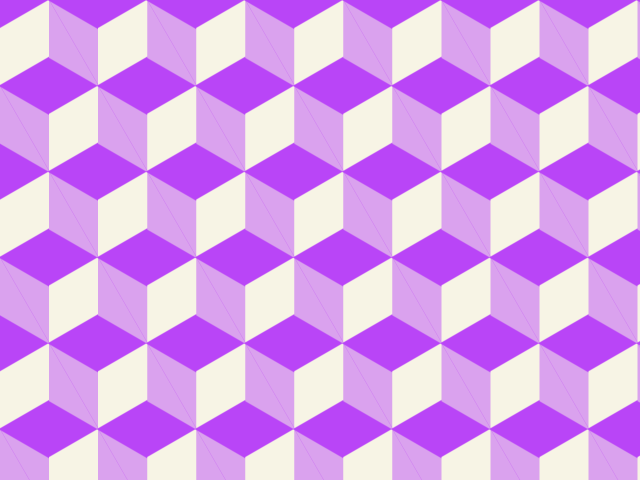
Write a WebGL 2 fragment shader that draws this pattern.

```glsl
#version 300 es
precision highp float;
// Isometric tumbling blocks: purple lids, cream and lilac sides, a fine diagonal seam on the lilac.

#define REPEATS 6.525            // tiles across the canvas width
#define TILE vec2(1.0, 1.75)     // tile size, in tile widths
#define CREAM vec3(0.970, 0.957, 0.898)
#define PURPLE vec3(0.727, 0.270, 0.970)
#define SIDE_ALPHA 0.467         // purple tint of the lilac side
#define LID_RAMP vec4(0.12, 0.125, 0.87, 0.875)
#define SIDE_RAMP vec4(0.25, 0.255, 0.75, 0.7502)
#define SAMPLES 4                // antialiasing grid per axis

uniform vec2 u_resolution;
out vec4 outColor;

// Coverage of two opposite tile corners, cut off at right angles to dir.
// ramp holds the end of the near corner's fade and the start of the far one's.
float corners(vec2 q, vec2 dir, vec4 ramp) {
    float t = dot(q - 0.5 * TILE, dir) / dot(abs(dir), TILE) + 0.5;
    float near = 1.0 - clamp((t - ramp.x) / (ramp.y - ramp.x), 0.0, 1.0);
    float far = clamp((t - ramp.z) / (ramp.w - ramp.z), 0.0, 1.0);
    return near + far;
}

// Share of the cream left visible by one layer of lids and sides.
float layerGap(vec2 p) {
    const float C = 0.8660254; // cos 30 degrees
    vec2 q = mod(p, TILE);
    float lidUp = corners(q, vec2(0.5, C), LID_RAMP);
    float lidDown = corners(q, vec2(0.5, -C), LID_RAMP);
    float side = SIDE_ALPHA * corners(q, vec2(C, 0.5), SIDE_RAMP);
    return (1.0 - lidUp) * (1.0 - lidDown) * (1.0 - side);
}

// Two layers, half a tile apart; overlapping sides darken into the seam.
vec3 blocks(vec2 p) {
    float gap = layerGap(p) * layerGap(p - 0.5 * TILE);
    return mix(PURPLE, CREAM, gap);
}

void main() {
    vec3 sum = vec3(0.0);
    for (int j = 0; j < SAMPLES; j++) {
        for (int i = 0; i < SAMPLES; i++) {
            vec2 offset = (vec2(i, j) + 0.5) / float(SAMPLES) - 0.5;
            // Tiles are anchored at the upper left corner.
            vec2 pixel = gl_FragCoord.xy + offset - vec2(0.0, u_resolution.y);
            sum += blocks(pixel / u_resolution.x * REPEATS);
        }
    }
    outColor = vec4(sum / float(SAMPLES * SAMPLES), 1.0);
}
```
